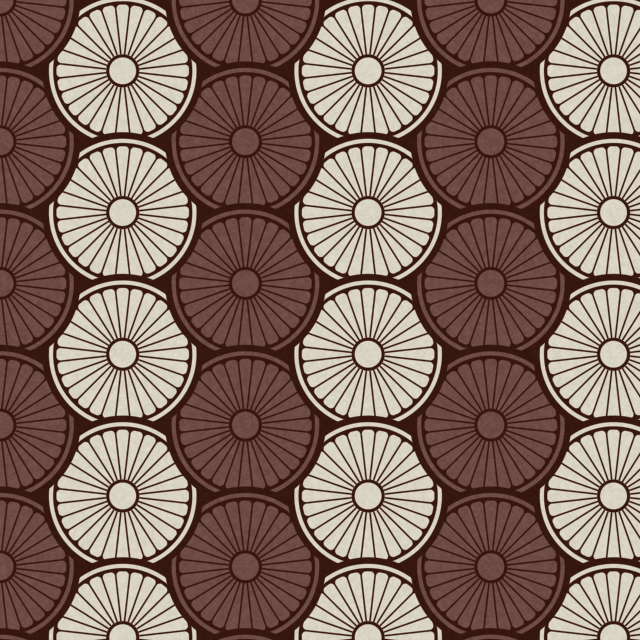
Write a Shadertoy shader that draws this pattern.

```glsl
const float TAU = 6.2831853;
const float PETALS = 28.0;
const float OUTER = 0.561; // radius of a wheel with its dark border

float hash(vec2 p) {
    return fract(sin(dot(p, vec2(127.1, 311.7))) * 43758.5453);
}

float valueNoise(vec2 p) {
    vec2 i = floor(p), f = fract(p);
    f = f * f * (3.0 - 2.0 * f);
    return mix(mix(hash(i), hash(i + vec2(1, 0)), f.x),
               mix(hash(i + vec2(0, 1)), hash(i + vec2(1, 1)), f.x), f.y);
}

// Signed distance to the filled parts of a wheel: hub, petals and rim
float wheel(vec2 v) {
    float r = length(v);
    float turn = fract(atan(v.x, v.y) * PETALS / TAU + 0.5) - 0.5;
    float toSpoke = (0.5 - abs(turn)) * TAU / PETALS * r;

    // Petals are wedges with rounded outer corners
    float corner = 0.03;
    vec2 q = vec2(corner + 0.0055 - toSpoke, r - 0.468 + corner);
    float petal = length(max(q, 0.0)) - corner;
    petal = max(petal, 0.117 - r);

    float rim = abs(r - 0.506) - 0.015;
    return min(min(r - 0.095, petal), rim);
}

void mainImage(out vec4 fragColor, in vec2 fragCoord) {
    // One unit is the distance between neighbouring wheels
    vec2 uv = (fragCoord - vec2(0.0, iResolution.y)) / iResolution.y;
    vec2 p = uv / 0.2214;
    float soft = max(0.8 / (0.2214 * iResolution.y), 0.006);

    // Nearest centre of the hexagonal lattice
    vec2 cell = vec2(sqrt(3.0), 1.0);
    vec2 a = round(p / cell) * cell;
    vec2 b = (round(p / cell - 0.5) + 0.5) * cell;
    vec2 center = distance(p, a) < distance(p, b) ? a : b;

    // Three alternate neighbours lie on top, giving a cyclic overlap
    vec2 owner = center;
    float gap = 1.0;
    for (int k = 0; k < 3; k++) {
        float angle = TAU * (float(k) / 3.0 - 0.25);
        vec2 neighbour = center + vec2(cos(angle), sin(angle));
        float d = distance(p, neighbour) - OUTER;
        gap = min(gap, d);
        if (d < 0.0) owner = neighbour;
    }

    float fill = 1.0 - smoothstep(-soft, soft, wheel(p - owner));
    if (gap > 0.0) fill *= smoothstep(0.0, 2.0 * soft, gap);

    // Columns alternate between brown and cream
    float cream = mod(round(owner.x / (0.5 * cell.x)), 2.0);
    vec3 ink = vec3(0.21, 0.09, 0.06);
    vec3 paint = mix(vec3(0.43, 0.295, 0.275), vec3(0.85, 0.83, 0.77), cream);
    vec3 color = mix(ink, paint, fill);

    // Fine paper grain
    float grain = 0.6 * valueNoise(uv * 330.0) + 0.4 * valueNoise(uv * 150.0) - 0.5;
    color += grain * mix(0.03, 0.07, fill);

    fragColor = vec4(color, 1.0);
}
```
